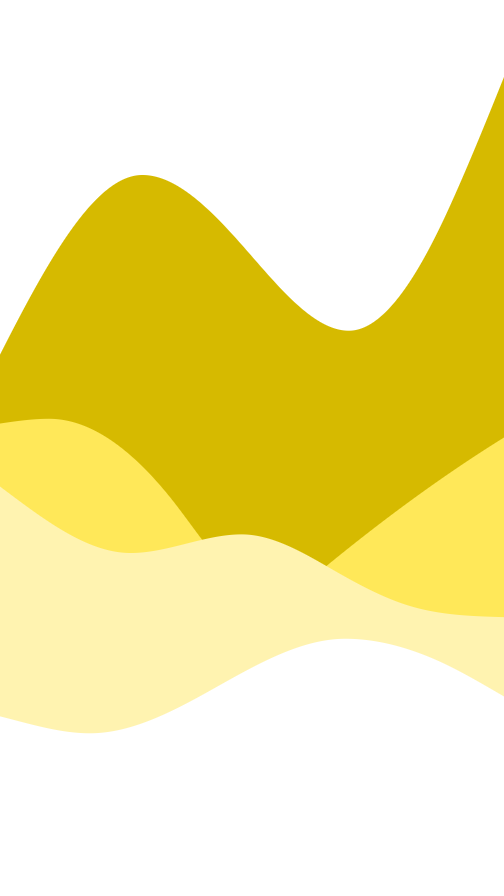
Reproduce this background procedurally as a WebGL 1 fragment shader.

```glsl
precision highp float;
// Layered golden waves between a white sky and a white foreground.

uniform vec2 u_resolution;

const vec3 WHITE  = vec3(1.0);
const vec3 GOLD   = vec3(0.84, 0.73, 0.0);
const vec3 YELLOW = vec3(1.0, 0.91, 0.35);
const vec3 CREAM  = vec3(1.0, 0.953, 0.69);

// Each wave has six knots, one per column: x, height, slope.
const mat3 GOLD_LEFT    = mat3(0.0, 0.6042, 1.107,   0.2824, 0.8047, 0.0,    0.4861, 0.7227, -0.641);
const mat3 GOLD_RIGHT   = mat3(0.6921, 0.6309, 0.0,  0.8912, 0.7682, 1.238,  1.0, 0.9141, 1.406);
const mat3 YELLOW_LEFT  = mat3(0.0, 0.5273, 0.084,   0.0972, 0.5326, 0.0,    0.3333, 0.4479, -0.686);
const mat3 YELLOW_RIGHT = mat3(0.5208, 0.3424, 0.0,  0.6481, 0.3685, 0.461,  1.0, 0.5117, 0.349);
const mat3 CREAM_LEFT   = mat3(0.0, 0.457, -0.422,   0.2593, 0.3828, 0.0,    0.4792, 0.4036, 0.0);
const mat3 CREAM_RIGHT  = mat3(0.6481, 0.3681, -0.326, 0.8102, 0.3242, -0.174, 1.0, 0.3112, -0.017);
const mat3 WHITE_LEFT   = mat3(0.0, 0.2005, -0.141,  0.1782, 0.1816, 0.0,    0.4167, 0.2292, 0.315);
const mat3 WHITE_RIGHT  = mat3(0.6852, 0.2871, 0.0,  0.8565, 0.2656, -0.236, 1.0, 0.2227, -0.326);

// Cubic Hermite segment between two knots
float hermite(float x, vec3 a, vec3 b) {
    float width = b.x - a.x;
    float t = (x - a.x) / width;
    float s = 1.0 - t;
    return mix(a.y, b.y, t * t * (3.0 - 2.0 * t))
         + width * t * s * (a.z * s - b.z * t);
}

// Height of a smooth wave through its six knots
float waveHeight(float x, mat3 left, mat3 right) {
    if (x < left[1].x)  return hermite(x, left[0], left[1]);
    if (x < left[2].x)  return hermite(x, left[1], left[2]);
    if (x < right[0].x) return hermite(x, left[2], right[0]);
    if (x < right[1].x) return hermite(x, right[0], right[1]);
    return hermite(x, right[1], right[2]);
}

// Antialiased coverage of the area below a wave
float below(vec2 uv, mat3 left, mat3 right) {
    float halfPixel = 0.5 / u_resolution.x;
    float h0 = waveHeight(uv.x - halfPixel, left, right);
    float h1 = waveHeight(uv.x + halfPixel, left, right);
    float slope = (h1 - h0) * u_resolution.y;
    float gap = (0.5 * (h0 + h1) - uv.y) * u_resolution.y;
    return clamp(0.5 + gap * inversesqrt(1.0 + slope * slope), 0.0, 1.0);
}

void main() {
    vec2 uv = gl_FragCoord.xy / u_resolution;

    // Paint the waves from back to front
    vec3 color = WHITE;
    color = mix(color, GOLD, below(uv, GOLD_LEFT, GOLD_RIGHT));
    color = mix(color, YELLOW, below(uv, YELLOW_LEFT, YELLOW_RIGHT));
    color = mix(color, CREAM, below(uv, CREAM_LEFT, CREAM_RIGHT));
    color = mix(color, WHITE, below(uv, WHITE_LEFT, WHITE_RIGHT));

    gl_FragColor = vec4(color, 1.0);
}
```
